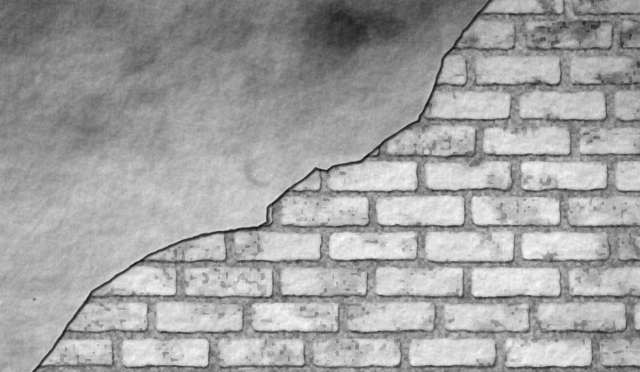
This texture is drawn by a Shadertoy shader. Its source:

```glsl
// Grey stucco broken away along a ragged diagonal, baring whitewashed brickwork.

float hash(vec2 p) {
    vec3 q = fract(vec3(p.xyx) * 0.1031);
    q += dot(q, q.yzx + 33.33);
    return fract((q.x + q.y) * q.z);
}

float noise(vec2 p) {
    vec2 i = floor(p), f = fract(p);
    f = f * f * (3.0 - 2.0 * f);
    return mix(mix(hash(i), hash(i + vec2(1, 0)), f.x),
               mix(hash(i + vec2(0, 1)), hash(i + vec2(1, 1)), f.x), f.y);
}

float fbm(vec2 p) {
    float sum = 0.0, amp = 0.5;
    for (int i = 0; i < 5; i++) {
        sum += amp * noise(p);
        p = mat2(1.6, 1.2, -1.2, 1.6) * p + 7.3;
        amp *= 0.5;
    }
    return sum;
}

// Relief lit from the upper left
float emboss(vec2 p, float freq) {
    return fbm(p * freq) - fbm(p * freq + vec2(-0.3, 0.4));
}

float blob(vec2 p, vec2 centre, vec2 size) {
    vec2 q = (p - centre) / size;
    return exp(-dot(q, q));
}

float roundBox(vec2 p, vec2 halfSize, float radius) {
    vec2 q = abs(p) - halfSize + radius;
    return length(max(q, 0.0)) + min(max(q.x, q.y), 0.0) - radius;
}

// Signed distance to the break line, positive on the stucco side
float stuccoDistance(vec2 p) {
    const vec2 rim[22] = vec2[22](
        vec2(.080, -.007), vec2(.139, .065), vec2(.190, .139), vec2(.246, .217),
        vec2(.313, .262), vec2(.391, .311), vec2(.481, .351), vec2(.573, .378),
        vec2(.691, .391), vec2(.716, .405), vec2(.720, .443), vec2(.772, .488),
        vec2(.848, .548), vec2(.879, .544), vec2(.893, .555), vec2(.969, .570),
        vec2(1.058, .642), vec2(1.123, .676), vec2(1.157, .743), vec2(1.190, .843),
        vec2(1.244, .917), vec2(1.324, 1.007));
    float dist = 9.0, height = p.x < rim[0].x ? -1.0 : 2.0;
    for (int i = 0; i < 21; i++) {
        vec2 a = rim[i], ab = rim[i + 1] - a;
        float t = dot(p - a, ab) / dot(ab, ab);
        dist = min(dist, length(p - a - ab * clamp(t, 0.0, 1.0)));
        if (p.x >= a.x && p.x < rim[i + 1].x) height = a.y + ab.y * (p.x - a.x) / ab.x;
    }
    return p.y > height ? dist : -dist;
}

float stuccoTone(vec2 p) {
    float tone = mix(0.42, 0.74, 1.0 - smoothstep(0.42, 1.05, p.y));
    tone -= 0.06 * (1.0 - smoothstep(0.0, 0.5, p.x));
    // Cloudy damp stains, strongest near the top
    float cloud = fbm(p * 5.0 + 3.0 * fbm(p * 3.0));
    tone += (cloud - 0.48) * mix(0.12, 0.36, smoothstep(0.35, 0.95, p.y));
    float stain = blob(p, vec2(0.94, 0.93), vec2(0.15, 0.09))
                + 0.7 * blob(p, vec2(0.61, 0.80), vec2(0.11, 0.06))
                + 0.5 * blob(p, vec2(0.28, 0.71), vec2(0.13, 0.07))
                + 0.5 * blob(p, vec2(1.20, 0.98), vec2(0.09, 0.12));
    tone -= 0.22 * stain * smoothstep(0.25, 0.65, fbm(p * 13.0));
    // Trowel dent and a pinhole
    vec2 dent = p - vec2(0.71, 0.54);
    float ring = (length(dent * vec2(1.0, 1.3)) - 0.045) / 0.012;
    tone -= 0.13 * exp(-ring * ring) * (1.0 - smoothstep(-0.04, 0.01, dent.x + dent.y * 0.5));
    tone -= 0.3 * blob(p, vec2(0.092, 0.195), vec2(0.004));
    return tone + 0.15 * emboss(p, 22.0) + 0.13 * emboss(p, 65.0);
}

float brickworkTone(vec2 p, float aa) {
    const float shift[12] = float[12](.239, .112, .233, .098, .0, .101,
                                      .228, .103, .228, .150, .058, .197);
    p += 0.005 * (vec2(noise(p * 16.0), noise(p * 16.0 + 40.0)) - 0.5);
    float course = (0.955 - p.y) / 0.0949 + 1.0;
    int row = clamp(int(floor(course)), 0, 11);
    float column = (p.x - shift[row]) / 0.2573;
    vec2 id = vec2(floor(column), float(row));
    vec2 local = vec2((fract(column) - 0.5) * 0.2573, (0.5 - fract(course)) * 0.0949);
    vec2 halfSize = vec2(0.118, 0.0385) - 0.003 * hash(id + 5.0);
    float rough = 0.009 * (fbm(p * 45.0) - 0.5);
    float box = roundBox(local, halfSize, 0.012) + rough;
    float shade = roundBox(local + vec2(-0.003, 0.006), halfSize, 0.012) + rough;

    // Gritty mortar, darkest under each brick
    float mortar = 0.58 + 0.45 * (fbm(p * 110.0) - 0.5) + 0.2 * (fbm(p * 9.0) - 0.5);
    mortar -= 0.23 * (1.0 - smoothstep(-0.003, 0.004, shade));

    // Worn whitewash, greyer towards the upper right
    float upper = smoothstep(0.5, 1.0, p.y);
    float wear = fbm(p * vec2(14.0, 19.0) + hash(id) * 30.0);
    float brick = 0.87 - 0.15 * upper + 0.07 * (hash(id + 17.0) - 0.5);
    brick -= mix(0.15, 0.38, upper) * smoothstep(0.45, 0.75, wear);
    brick += 0.13 * (fbm(p * vec2(25.0, 60.0)) - 0.5) + 0.17 * emboss(p, 60.0);
    brick -= 0.18 * smoothstep(0.64, 0.8, noise(p * 95.0)) * smoothstep(0.4, 0.65, wear);
    brick -= 0.1 * smoothstep(-0.009, 0.0, box);
    return mix(mortar, brick, 1.0 - smoothstep(-aa, aa, box));
}

void mainImage(out vec4 fragColor, in vec2 fragCoord) {
    vec2 p = fragCoord / iResolution.y;
    float aa = 1.0 / iResolution.y;
    float rim = stuccoDistance(p) + 0.010 * (fbm(p * 32.0) - 0.48);
    // Shadow thrown by the stucco onto the wall
    float gap = max(-rim, 0.0);
    float wall = brickworkTone(p, aa) * (1.0 - 0.17 * exp(-gap * 35.0));
    wall *= 1.0 - 0.75 * (1.0 - smoothstep(0.002, 0.012, gap));
    // Thin lit lip along the break
    float stucco = stuccoTone(p) + 0.06 * exp(-abs(rim - 0.004) * 350.0);
    float tone = mix(wall, stucco, smoothstep(-aa, aa, rim));
    tone *= 1.0 - 0.12 * smoothstep(1.45, 1.8, p.x + 0.15 * abs(p.y - 0.5));
    tone += 0.05 * (noise(p * 210.0) - 0.5);
    fragColor = vec4(vec3(clamp(tone, 0.0, 1.0)), 1.0);
}
```
